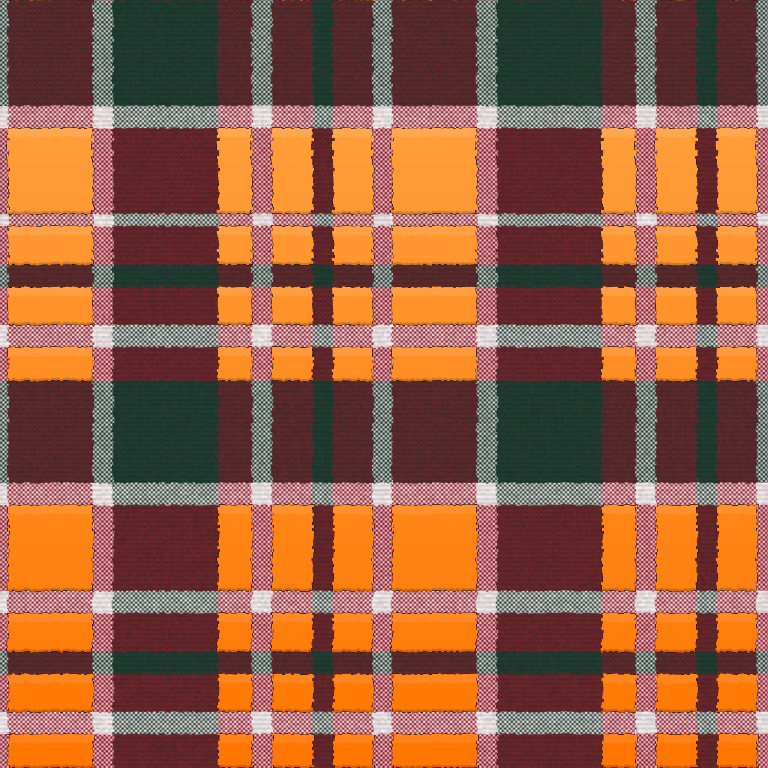
A Shadertoy shader for this texture:

```glsl
float hash(vec2 p) {
    return fract(sin(dot(p, vec2(127.1, 311.7))) * 43758.5453);
}

// Soft-edged stripe from a to b
float band(float x, float a, float b) {
    float w = max(0.7, 384.0 / iResolution.y);
    return smoothstep(a - w, a + w, x) - smoothstep(b - w, b + w, x);
}

// Coverage of red, white and green threads; the sett is 384 units wide
vec3 warpStripes(float x) {
    x = mod(x - 50.0, 384.0) + 50.0;
    float white = band(x, 93.0, 113.0) + band(x, 252.0, 272.0) + band(x, 373.0, 392.0);
    float green = band(x, 113.0, 218.0) + band(x, 313.0, 333.0);
    return vec3(1.0 - white - green, white, green);
}

// The upper sett has one narrower white stripe
vec3 weftStripes(float y) {
    y = mod(y + 50.0, 768.0);
    float upper = step(387.0, y);
    y -= 387.0 * upper + 50.0;
    y += 10.0 * upper * step(160.0, y);
    float white = band(y, 34.0, 56.0) + band(y, 155.0, 177.0) + band(y, 263.0, 285.0);
    float green = band(y, 94.0, 116.0) + 1.0 - band(y, 0.0, 285.0);
    return vec3(1.0 - white - green, white, green);
}

float blockMask(vec2 p) {
    return warpStripes(p.x).x * weftStripes(p.y).x;
}

void mainImage(out vec4 fragColor, in vec2 fragCoord) {
    vec2 uv = fragCoord / iResolution.xy;
    vec2 p = uv * 768.0;

    // Uneven thread ends fray the stripe edges
    vec2 thread = floor(p / 3.0);
    vec2 fray = vec2(hash(vec2(thread.y, 3.0)), hash(vec2(thread.x, 8.0))) - 0.5;
    vec2 q = p + fray * vec2(3.0, 1.6);
    vec3 warp = warpStripes(q.x);
    vec3 weft = weftStripes(q.y);

    // Interlaced threads, with more contrast where white is involved
    mat3 dye = mat3(vec3(0.61, 0.08, 0.15), vec3(0.91, 0.88, 0.88), vec3(0.12, 0.23, 0.19));
    vec2 wave = sin(p * 6.28318 / 4.5);
    float whiteness = max(warp.y, weft.y);
    float over = 0.55 + wave.x * wave.y * mix(0.22, 0.48, whiteness);
    over += (hash(thread) - 0.5) * 0.12;
    vec3 color = mix(dye * warp, dye * weft, clamp(over, 0.0, 1.0));
    color *= 0.97 + 0.05 * wave.y + 0.1 * (hash(thread + 40.0) - 0.5);

    // Smooth orange blocks, paler toward the top of the canvas
    float block = blockMask(q);
    vec3 orange = mix(vec3(1.0, 0.46, 0.0), vec3(1.0, 0.65, 0.27), uv.y);
    float topBevel = block * (1.0 - blockMask(q + vec2(0.0, 9.0)));
    float lowerEdge = block * (1.0 - blockMask(q - vec2(0.0, 2.5)));
    orange += vec3(0.0, 0.04, 0.09) * topBevel;
    orange *= 1.0 - 0.18 * lowerEdge;
    color = mix(color, orange, block);

    // Broken dark rim around the blocks
    float rim = 4.0 * block * (1.0 - block);
    color *= 1.0 - rim * (0.2 + 0.45 * step(0.45, hash(thread + 90.0)));

    fragColor = vec4(clamp(color, 0.0, 1.0), 1.0);
}
```
